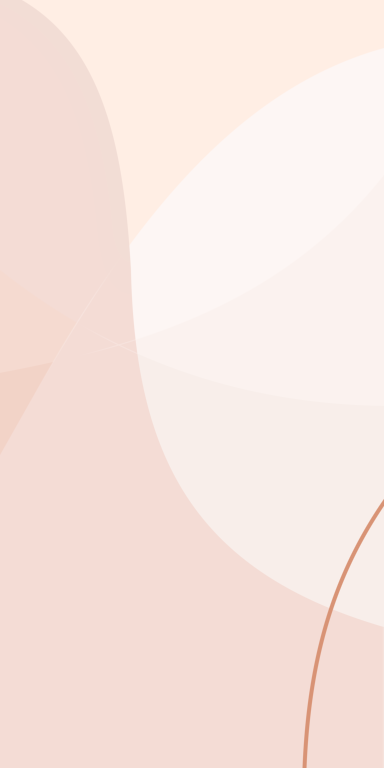
A Shadertoy shader for this background:

```glsl
const vec3 CREAM       = vec3(1.000, 0.933, 0.894);
const vec3 PETAL_LIGHT = vec3(0.992, 0.963, 0.955);
const vec3 PETAL_MID   = vec3(0.984, 0.950, 0.938);
const vec3 PETAL_DEEP  = vec3(0.972, 0.934, 0.918);
const vec3 BLUSH       = vec3(0.957, 0.861, 0.834);
const vec3 BLUSH_SHADE = vec3(0.949, 0.866, 0.835);
const vec3 BLUSH_WARM  = vec3(0.960, 0.856, 0.815);
const vec3 BLUSH_DARK  = vec3(0.950, 0.826, 0.780);
const vec3 COPPER      = vec3(0.848, 0.576, 0.460);
const float STROKE_HALF_WIDTH = 0.0052;
const float SEAM_HALF_WIDTH   = 0.0015;
const float SEAM_STRENGTH     = 0.28;

// Signed distance estimate to a cubic curve whose x component is monotone.
// Positive when q.y lies above the curve.
float curveDistance(vec2 q, vec2 a, vec2 b, vec2 c, vec2 d) {
    vec2 c1 = 3.0 * (b - a);
    vec2 c2 = 3.0 * (a - 2.0 * b + c);
    vec2 c3 = d - a + 3.0 * (b - c);
    float direction = sign(d.x - a.x);
    float low = 0.0, high = 1.0;
    for (int i = 0; i < 18; i++) {
        float t = 0.5 * (low + high);
        float x = a.x + t * (c1.x + t * (c2.x + t * c3.x));
        if ((q.x - x) * direction > 0.0) low = t;
        else high = t;
    }
    float t = 0.5 * (low + high);
    vec2 tangent = c1 + t * (2.0 * c2 + 3.0 * t * c3);
    float y = a.y + t * (c1.y + t * (c2.y + t * c3.y));
    return (q.y - y) * abs(tangent.x) / length(tangent);
}

float cover(float dist, float pixel) {
    return smoothstep(-0.75 * pixel, 0.75 * pixel, dist);
}

float stroke(float dist, float halfWidth, float pixel) {
    return cover(halfWidth - abs(dist), pixel);
}

void mainImage(out vec4 fragColor, in vec2 fragCoord) {
    // Canvas is one unit wide and two units high
    vec2 p = fragCoord / iResolution.xy * vec2(1.0, 2.0);
    float pixel = 1.0 / iResolution.x;

    // Boundaries of the translucent petals
    float petalDist = -curveDistance(p, vec2(0.0, 0.815), vec2(0.221, 1.206),
                                     vec2(0.508, 1.740), vec2(1.0, 1.875));
    float bowlDist = -curveDistance(p, vec2(0.0, 1.297), vec2(0.313, 1.049),
                                    vec2(0.651, 0.948), vec2(1.0, 0.943));
    float sweepDist = -curveDistance(p, vec2(0.0, 1.029), vec2(0.391, 1.102),
                                     vec2(0.742, 1.219), vec2(1.0, 1.544));
    float petal = cover(petalDist, pixel);
    float bowl = cover(bowlDist, pixel);
    float sweep = cover(sweepDist, pixel);

    // Blush wave, split into an upper and a lower curve
    float upperWave = -curveDistance(p.yx, vec2(2.0, 0.057), vec2(1.875, 0.271),
                                     vec2(1.609, 0.323), vec2(1.297, 0.341));
    float lowerWave = -curveDistance(p.yx, vec2(1.297, 0.341), vec2(0.802, 0.352),
                                     vec2(0.510, 0.510), vec2(0.367, 1.0));
    float waveDist = p.y > 1.297 ? upperWave : lowerWave;

    // Pale side
    vec3 pale = mix(PETAL_LIGHT, PETAL_MID, sweep);
    pale = mix(pale, PETAL_DEEP, bowl);
    pale = mix(CREAM, pale, petal);

    // Blush side with its overlapping tints
    float shade = smoothstep(0.12, 0.0, waveDist) * smoothstep(1.15, 1.4, p.y);
    vec3 blush = mix(BLUSH, BLUSH_SHADE, shade);
    vec3 tint = mix(blush, BLUSH_WARM, bowl);
    tint = mix(tint, BLUSH_DARK, sweep);
    blush = mix(tint, blush, petal);

    // Faint seams where the petals cross
    float petalSeam = stroke(petalDist, SEAM_HALF_WIDTH, pixel)
                    * smoothstep(0.06, 0.2, p.x) * smoothstep(0.32, 0.22, p.x);
    float crossSeam = max(stroke(bowlDist, SEAM_HALF_WIDTH, pixel),
                          stroke(sweepDist, SEAM_HALF_WIDTH, pixel))
                    * smoothstep(0.18, 0.32, p.x);
    blush = mix(blush, PETAL_LIGHT, SEAM_STRENGTH * max(petalSeam, crossSeam));

    vec3 color = mix(pale, blush, cover(waveDist, pixel));

    // Copper arc
    float arcDist = curveDistance(p.yx, vec2(0.0, 0.793), vec2(0.294, 0.805),
                                  vec2(0.516, 0.872), vec2(0.720, 1.020));
    color = mix(color, COPPER, stroke(arcDist, STROKE_HALF_WIDTH, pixel));

    fragColor = vec4(color, 1.0);
}
```
